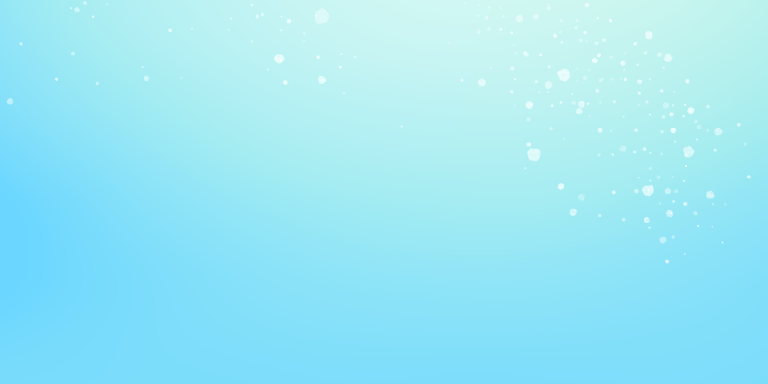
Reproduce this background procedurally as a WebGL 2 fragment shader.

```glsl
#version 300 es
precision highp float;

uniform vec2 u_resolution;
out vec4 fragColor;

vec3 hash3(vec2 p) {
    vec3 q = fract(vec3(p.xyx) * vec3(0.1031, 0.1030, 0.0973));
    q += dot(q, q.yxz + 33.33);
    return fract((q.xxy + q.yzz) * q.zyx);
}

vec2 gradient(vec2 cell) {
    float angle = 6.2832 * hash3(cell + 71.0).x;
    return vec2(cos(angle), sin(angle));
}

float gradientNoise(vec2 p) {
    vec2 i = floor(p), f = fract(p);
    vec2 u = f * f * f * (f * (f * 6.0 - 15.0) + 10.0);
    vec2 e = vec2(1.0, 0.0);
    float low = mix(dot(gradient(i), f), dot(gradient(i + e), f - e), u.x);
    float high = mix(dot(gradient(i + e.yx), f - e.yx), dot(gradient(i + 1.0), f - 1.0), u.x);
    return mix(low, high, u.y);
}

float segmentDistance(vec2 p, vec2 a, vec2 b) {
    vec2 ab = b - a;
    return length(p - a - ab * clamp(dot(p - a, ab) / dot(ab, ab), 0.0, 1.0));
}

// Pale light from the upper right, sinking into blue at the left and below
vec3 background(vec2 p) {
    float light = 0.48 + 0.35 * smoothstep(-0.15, 1.15, p.y);
    float side = p.x - 1.25;
    light -= 0.15 * side * side * smoothstep(-0.1, 0.5, p.y);
    light += 0.008 * gradientNoise(p * vec2(2.0, 5.0));
    vec3 deep = vec3(0.42, 0.84, 1.0);
    vec3 aqua = vec3(0.64, 0.925, 0.95);
    vec3 pale = vec3(0.82, 0.97, 0.955);
    vec3 color = mix(deep, aqua, clamp((light - 0.42) / 0.22, 0.0, 1.0));
    color = mix(color, pale, clamp((light - 0.64) / 0.18, 0.0, 1.0));
    color.b -= 0.02 * smoothstep(1.0, 2.0, p.x) * smoothstep(0.3, 0.9, p.y);
    return color;
}

// Share of cells that hold a speck: a slanted cluster and a sparse upper left
float speckDensity(vec2 p) {
    float d = segmentDistance(p, vec2(1.4, 1.0), vec2(1.74, 0.57));
    float cluster = 0.55 * exp(-pow(d / 0.17, 2.0));
    float sparse = 0.16 * smoothstep(0.68, 0.9, p.y) * (1.0 - smoothstep(0.92, 1.05, p.x));
    return cluster + sparse;
}

// One speck per cell, kept within its borders
float speckLayer(vec2 p, float size, float seed) {
    vec2 cell = floor(p / size);
    vec3 place = hash3(cell + seed);
    vec3 look = hash3(cell + seed + 37.0);
    vec2 center = (cell + 0.25 + 0.5 * place.xy) * size;
    float radius = size * mix(0.07, 0.18, look.x * look.x);
    vec2 offset = p - center;
    float wobble = 0.3 * gradientNoise(offset / radius * 1.1 + 50.0 * look.yz);
    float edge = length(offset) - radius * (1.0 + wobble);
    float pixel = 1.0 / u_resolution.y;
    float shape = 1.0 - smoothstep(-0.7 * pixel, 0.7 * pixel, edge);
    float grain = 0.85 + 0.35 * gradientNoise(p * 140.0);
    float opacity = mix(0.4, 1.0, look.y) * grain;
    return shape * opacity * step(place.z, speckDensity(center));
}

void main() {
    vec2 p = gl_FragCoord.xy / u_resolution.y;
    vec3 color = background(p);

    // Large, medium and fine specks
    float size = 0.11;
    for (int i = 0; i < 3; i++) {
        float speck = speckLayer(p + 0.013 * float(i), size, 19.0 * float(i + 1));
        color = mix(color, vec3(0.96, 1.0, 1.0), clamp(speck, 0.0, 1.0));
        size *= 0.54;
    }

    fragColor = vec4(color, 1.0);
}
```
